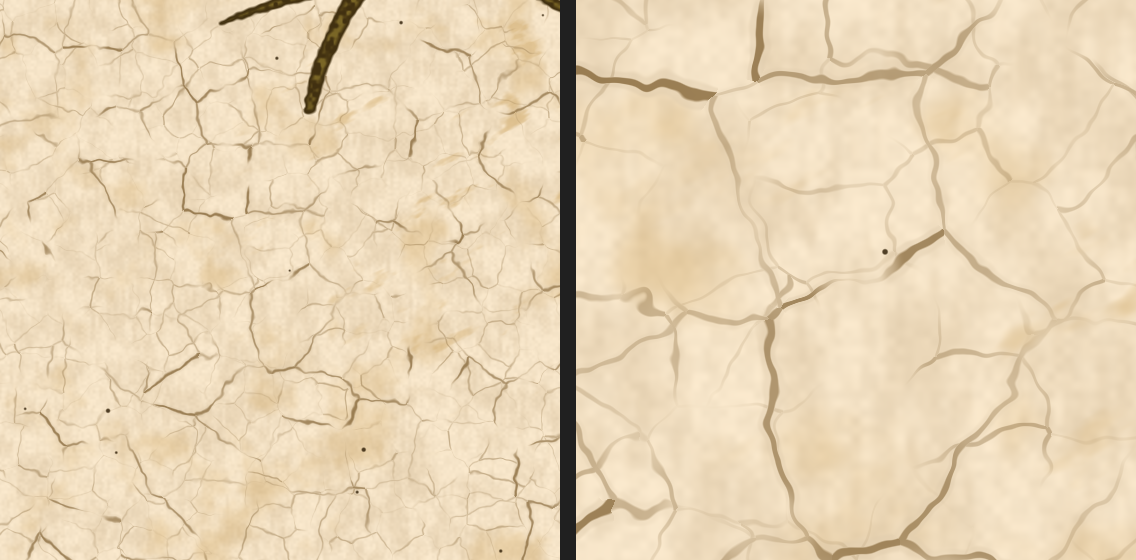
Left: the whole. Right: its middle third, enlarged.
This texture is drawn by a WebGL 1 fragment shader. Its source:

```glsl
precision highp float;
// Draws cracked cream plaster with tan stains, dark specks and olive leaf tips at the top.
uniform vec2 u_resolution;

#define PLATE_CELLS 8.5
#define FINE_CELLS 15.0
#define CRACK_WIDTH 0.0017
#define CRACK_DEPTH 0.80
#define WARP 0.030
#define MOTTLE 0.85
#define GRAIN 0.035
#define STAIN 0.60
#define SPECK_CHANCE 0.07

const vec3 CREAM = vec3(0.968, 0.900, 0.790);
const vec3 SAND = vec3(0.905, 0.825, 0.700);
const vec3 TAN = vec3(0.820, 0.675, 0.430);
const vec3 CRACK = vec3(0.520, 0.400, 0.220);
const vec3 BARK = vec3(0.200, 0.135, 0.040);
const vec3 OLIVE = vec3(0.480, 0.400, 0.150);

float hash(vec2 p) {
  return fract(sin(dot(p, vec2(127.1, 311.7))) * 43758.5453);
}

vec2 hash2(vec2 p) {
  return vec2(hash(p), hash(p + 57.3));
}

float noise(vec2 p) {
  vec2 i = floor(p), f = fract(p);
  f = f * f * (3.0 - 2.0 * f);
  return mix(mix(hash(i), hash(i + vec2(1.0, 0.0)), f.x),
             mix(hash(i + vec2(0.0, 1.0)), hash(i + 1.0), f.x), f.y);
}

float fbm(vec2 p) {
  float sum = 0.0, amp = 0.5;
  for (int i = 0; i < 4; i++) {
    sum += amp * noise(p);
    p = p * 2.03 + 17.1;
    amp *= 0.5;
  }
  return sum / 0.9375;
}

// Distance to the nearest Voronoi border, and a random value for that border.
vec2 border(vec2 p) {
  vec2 cell = floor(p), f = fract(p), nearest = vec2(0.0), toNearest = vec2(0.0);
  float best = 9.0;
  for (int y = -1; y <= 1; y++)
    for (int x = -1; x <= 1; x++) {
      vec2 g = vec2(float(x), float(y));
      vec2 r = g + hash2(cell + g) - f;
      if (dot(r, r) < best) { best = dot(r, r); nearest = g; toNearest = r; }
    }
  vec2 result = vec2(9.0, 0.0);
  for (int y = -2; y <= 2; y++)
    for (int x = -2; x <= 2; x++) {
      vec2 g = nearest + vec2(float(x), float(y));
      vec2 r = g + hash2(cell + g) - f, gap = r - toNearest;
      if (dot(gap, gap) > 0.0001) {
        float d = dot(0.5 * (r + toNearest), normalize(gap));
        if (d < result.x) result = vec2(d, hash(2.0 * cell + g + nearest + 0.37));
      }
    }
  return result;
}

// Crack darkness: every border has its own strength and fades along its length.
float cracks(vec2 p, float cells, float width, float px) {
  vec2 b = border(p * cells);
  float strength = mix(0.15, 1.0, b.y) * smoothstep(0.22, 0.62, noise(p * 21.0 + cells));
  float w = width * (0.6 + 0.8 * strength);
  return strength * (1.0 - smoothstep(w - px, w + px, b.x / cells));
}

// Signed distance to a bowed, tapered blade from tip to base.
float blade(vec2 p, vec2 tip, vec2 base, float bow, float tipR, float baseR) {
  vec2 axis = base - tip, q = p - tip;
  float h = clamp(dot(q, axis) / dot(axis, axis), 0.0, 1.0);
  vec2 side = normalize(vec2(-axis.y, axis.x));
  return length(q - axis * h - side * bow * 4.0 * h * (1.0 - h)) - mix(tipR, baseR, sqrt(h));
}

void main() {
  vec2 p = gl_FragCoord.xy / u_resolution.y;
  float px = 1.0 / u_resolution.y;

  // Plaster: soft mottling, faint upright streaks and grain
  float mottle = 0.75 * fbm(p * 24.0) + 0.25 * noise(p * vec2(150.0, 40.0));
  vec3 color = mix(CREAM, SAND, MOTTLE * smoothstep(0.32, 0.78, mottle));
  color += GRAIN * (noise(p * 190.0) - 0.5);

  // Tan stains: broad blushes, and slanted smears towards the upper right
  float blush = smoothstep(0.56, 0.86, fbm(p * 11.0 + 4.7));
  vec2 slant = vec2(dot(p, vec2(0.88, 0.48)), dot(p, vec2(-0.48, 0.88)));
  float smear = smoothstep(0.66, 0.86, fbm(slant * vec2(14.0, 32.0) + 8.3));
  smear *= smoothstep(0.25, 0.75, p.x) * smoothstep(0.1, 0.6, p.y);
  color = mix(color, TAN, STAIN * min(0.65 * blush + smear, 1.0));

  // Cracks: wandering plate borders and a fainter fine net
  vec2 wander = vec2(fbm(p * 17.0), fbm(p * 17.0 + 31.0)) - 0.5;
  vec2 jitter = vec2(noise(p * 75.0), noise(p * 75.0 + 9.0)) - 0.5;
  vec2 q = p + WARP * wander + 0.2 * WARP * jitter;
  float main_ = cracks(q, PLATE_CELLS, CRACK_WIDTH, px);
  float fine = cracks(q + 3.3, FINE_CELLS, 0.7 * CRACK_WIDTH, px);
  float halo = cracks(q, PLATE_CELLS, 2.6 * CRACK_WIDTH, 2.0 * px);
  color = mix(color, SAND * 0.96, 0.45 * halo);
  color = mix(color, CRACK, CRACK_DEPTH * max(main_, 0.55 * fine));

  // Scattered dark specks
  vec2 speckCell = floor(p * 13.0);
  vec2 speckAt = (speckCell + 0.2 + 0.6 * hash2(speckCell + 5.0)) / 13.0;
  float speckR = mix(0.0015, 0.004, hash(speckCell + 71.0));
  float speck = 1.0 - smoothstep(speckR - px, speckR + px, length(p - speckAt));
  color = mix(color, BARK, 0.85 * speck * step(hash(speckCell + 2.0), SPECK_CHANCE));

  // Leaf tips: dark rims around a grainy olive middle
  float leaf = blade(p, vec2(0.394, 0.958), vec2(0.565, 1.015), 0.003, 0.002, 0.011);
  leaf = min(leaf, blade(p, vec2(0.553, 0.806), vec2(0.642, 1.015), 0.012, 0.010, 0.016));
  leaf = min(leaf, blade(p, vec2(0.960, 1.008), vec2(1.030, 0.975), 0.0, 0.006, 0.011));
  leaf += 0.004 * (noise(p * 90.0) - 0.5);
  float middle = smoothstep(0.002, 0.011, -leaf) * smoothstep(0.15, 0.8, noise(p * 130.0));
  color = mix(color, mix(BARK, OLIVE, 0.2 + 0.8 * middle), 1.0 - smoothstep(-1.5 * px, 1.5 * px, leaf));

  gl_FragColor = vec4(clamp(color, 0.0, 1.0), 1.0);
}
```
